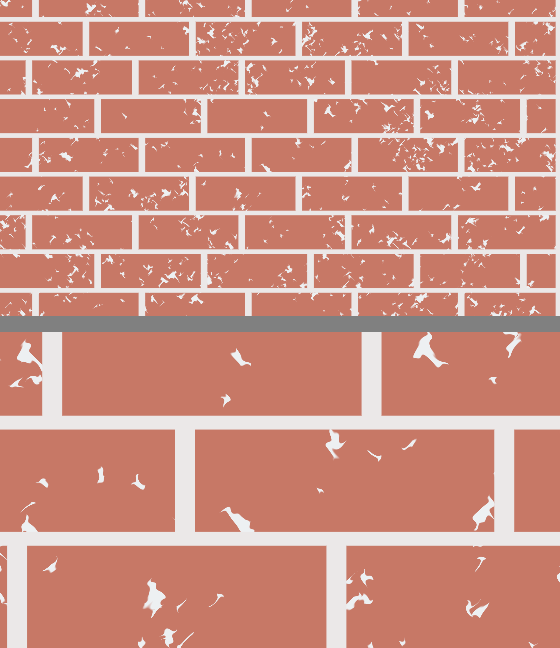
Top, the full canvas; bottom, a detail of the centre.
Give the GLSL for this pattern, as a WebGL 2 fragment shader.

```glsl
#version 300 es
precision highp float;
// Running-bond brick wall with pale mortar and clustered, jagged paint chips.

uniform vec2 u_resolution;
out vec4 fragColor;

vec3 hash3(vec2 p) {
    vec3 q = fract(p.xyx * vec3(0.1031, 0.1030, 0.0973));
    q += dot(q, q.yxz + 33.33);
    return fract((q.xxy + q.yzz) * q.zyx);
}

// Cellular field that peaks where the wear gathers.
float wearCluster(vec2 p) {
    vec2 cell = floor(p / 46.0);
    float wear = 0.0;
    for (int j = -1; j <= 1; j++)
    for (int i = -1; i <= 1; i++) {
        vec2 id = cell + vec2(i, j);
        vec3 h = hash3(id + 71.0);
        float reach = 1.0 - smoothstep(0.0, 32.0, distance(p, (id + h.xy) * 46.0));
        wear = max(wear, h.z * h.z * reach);
    }
    return wear;
}

// Signed distance to randomly turned triangular shards, one per cell at most.
float shards(vec2 p, float size, float seed, float amount) {
    vec2 cell = floor(p / size);
    float nearest = size;
    for (int j = -1; j <= 1; j++)
    for (int i = -1; i <= 1; i++) {
        vec2 id = cell + vec2(i, j);
        vec3 h = hash3(id + seed);
        vec2 centre = (id + 0.1 + 0.8 * h.xy) * size;
        if (h.z > amount * (0.06 + 1.1 * wearCluster(centre))) continue;
        vec3 form = hash3(id + seed + 137.0);
        float angle = 6.2832 * form.x;
        vec2 d = mat2(cos(angle), sin(angle), -sin(angle), cos(angle)) * (p - centre);
        d *= vec2(mix(0.6, 1.0, form.y), 1.2);
        float radius = size * mix(0.09, 0.2, form.z);
        nearest = min(nearest, max(abs(d.x) * 0.87 + d.y * 0.5, -d.y) - radius);
    }
    return nearest;
}

void main() {
    // The canvas is 432 units high, with y measured down from the top.
    float unit = 432.0 / u_resolution.y;
    vec2 p = vec2(gl_FragCoord.x, u_resolution.y - gl_FragCoord.y) * unit;

    // Courses, whose joints shift in a cycle of four.
    float course = (p.y - 26.5) / 52.93 + 1.0;
    int row = int(floor(course));
    float shift = vec4(48.5, 117.5, 39.5, 133.5)[row & 3];
    float column = (p.x - shift) / 145.5;
    vec2 local = (fract(vec2(column, course)) - 0.5) * vec2(145.5, 52.93);

    // Brick face, cut by a mortar strip at the right edge.
    vec2 edge = abs(local) - vec2(68.2, 23.3);
    float face = max(edge.x, edge.y);
    face = max(face, p.x - u_resolution.x * unit + 6.0);
    float brick = 1.0 - smoothstep(-0.5 * unit, 0.5 * unit, face);

    // Layered sines bend the shards into ragged flakes.
    vec2 q = p + 1.9 * sin(p.yx * 0.42 + vec2(0.3, 1.9));
    q += 0.9 * sin(q.yx * 1.05 + vec2(2.1, 0.7));
    float amount = mix(0.55, 1.25, hash3(vec2(floor(column), row) + 19.0).x);
    float flake = min(shards(q, 20.0, 11.0, amount), shards(q, 9.0, 53.0, amount));
    float chip = 1.0 - smoothstep(-0.6 * unit, 0.6 * unit, flake);

    vec3 mortarColor = vec3(0.92, 0.91, 0.91);
    vec3 brickColor = vec3(0.78, 0.47, 0.40);
    vec3 chipColor = vec3(0.93, 0.94, 0.95);
    vec3 surface = mix(brickColor, chipColor, chip);
    fragColor = vec4(mix(mortarColor, surface, brick), 1.0);
}
```
